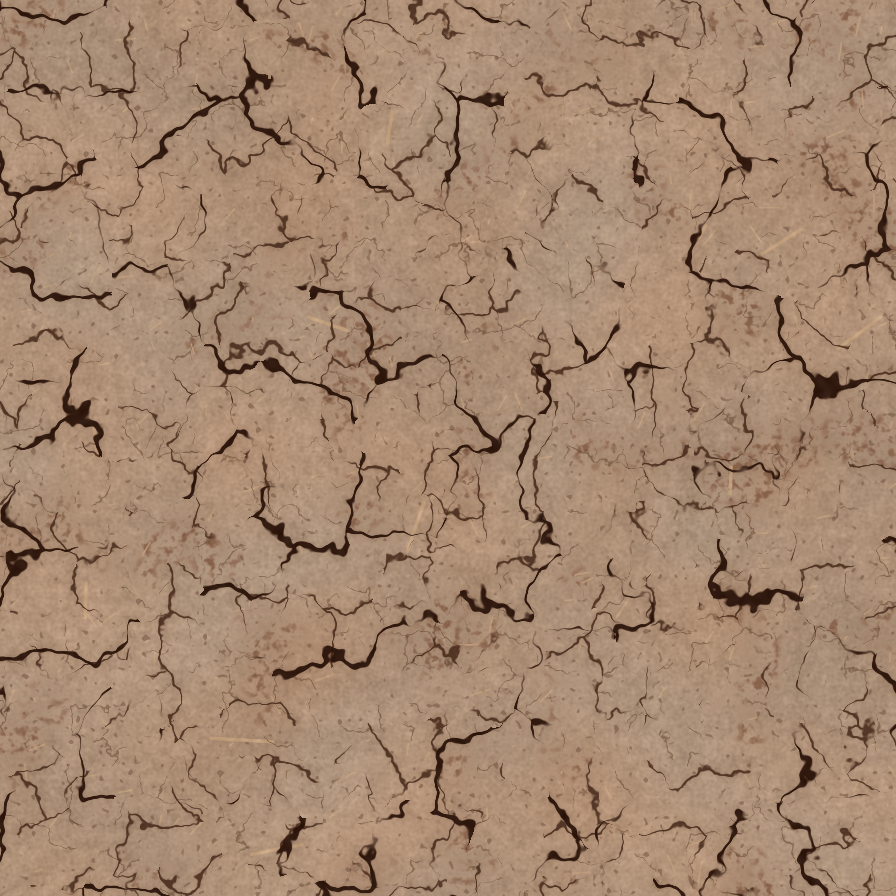
Write a three.js fragment shader that draws this texture.

```glsl
varying vec2 vUv;

vec2 hash2(vec2 p) {
  vec3 q = fract(p.xyx * vec3(0.1031, 0.1030, 0.0973));
  q += dot(q, q.yzx + 33.33);
  return fract((q.xx + q.yz) * q.zy);
}

float gradientAt(vec2 cell, vec2 offset) {
  return dot(hash2(cell + 71.0) * 2.0 - 1.0, offset);
}

float gradientNoise(vec2 p) {
  vec2 i = floor(p), f = fract(p);
  vec2 u = f * f * f * (f * (f * 6.0 - 15.0) + 10.0);
  vec2 e = vec2(1.0, 0.0);
  float low = mix(gradientAt(i, f), gradientAt(i + e, f - e), u.x);
  float high = mix(gradientAt(i + e.yx, f - e.yx), gradientAt(i + 1.0, f - 1.0), u.x);
  return 1.4 * mix(low, high, u.y);
}

vec2 noisePair(vec2 p) {
  return vec2(gradientNoise(p), gradientNoise(p + vec2(37.2, 91.7)));
}

// Voronoi borders that open, taper and vanish: x = crack, y = soft halo
vec2 cracks(vec2 uv, float cells, float halfWidth, float share) {
  vec2 p = uv * cells;
  p += 0.35 * noisePair(p * 1.3) + 0.13 * noisePair(p * 3.7) + 0.05 * noisePair(p * 9.0);
  vec2 home = floor(p), nearest = vec2(0.0), nearestId = home;
  float best = 9.0;
  for (int y = -1; y <= 1; y++) {
    for (int x = -1; x <= 1; x++) {
      vec2 id = home + vec2(x, y);
      vec2 toSeed = id + 0.1 + 0.8 * hash2(id + cells) - p;
      float d = dot(toSeed, toSeed);
      if (d < best) {
        best = d;
        nearest = toSeed;
        nearestId = id;
      }
    }
  }

  float taper = 0.75 * gradientNoise(uv * cells * 0.9 + 13.0)
              + 0.25 * gradientNoise(uv * cells * 4.0);
  vec2 result = vec2(0.0);
  for (int y = -2; y <= 2; y++) {
    for (int x = -2; x <= 2; x++) {
      vec2 id = nearestId + vec2(x, y);
      vec2 toSeed = id + 0.1 + 0.8 * hash2(id + cells) - p;
      vec2 across = toSeed - nearest;
      if (dot(across, across) > 0.0001) {
        float d = dot(0.5 * (nearest + toSeed), normalize(across)) / cells;
        float edgeChance = hash2(id + nearestId + 5.0).x;
        float open = smoothstep(0.0, 0.6, edgeChance + taper - 1.0 + share);
        float w = halfWidth * open;
        float ink = min(1.0, open * 2.5) * (1.0 - smoothstep(w - 0.0008, w + 0.0012, d));
        result = max(result, vec2(ink, open * exp(-max(d, 0.0) * 220.0)));
      }
    }
  }
  return result;
}

// Scattered slivers of dry straw
float straw(vec2 uv, float cells, float halfLength, float halfWidth, float share) {
  vec2 home = floor(uv * cells);
  float mask = 0.0;
  for (int y = -1; y <= 1; y++) {
    for (int x = -1; x <= 1; x++) {
      vec2 id = home + vec2(x, y);
      vec2 look = hash2(id + 17.0 + cells);
      float angle = 6.2832 * hash2(id + 43.0).x;
      vec2 along = vec2(cos(angle), sin(angle));
      vec2 q = uv - (id + hash2(id + 29.0)) / cells;
      q = vec2(dot(q, along), dot(q, vec2(-along.y, along.x)));
      q.x -= clamp(q.x, -halfLength * look.y, halfLength * look.y);
      float sliver = 1.0 - smoothstep(halfWidth - 0.0006, halfWidth + 0.001, length(q));
      mask = max(mask, sliver * step(look.x, share));
    }
  }
  return mask;
}

void main() {
  vec2 uv = vUv;

  // Dusty soil with clods and grain
  float grain = gradientNoise(uv * 230.0);
  float clods = gradientNoise(uv * 95.0);
  float lumps = gradientNoise(uv * 32.0);
  float tone = 0.64 + 0.2 * gradientNoise(uv * 5.0) + 0.24 * lumps + 0.27 * clods + 0.3 * grain;
  vec3 color = mix(vec3(0.58, 0.47, 0.38), vec3(0.75, 0.63, 0.53), tone);
  color += vec3(0.022, -0.004, -0.018) * gradientNoise(uv * 7.0 + 50.0);

  // Rusty crumbs and dark specks
  float crumbs = smoothstep(0.15, 0.5, gradientNoise(uv * 9.0 + 8.0) + 0.35 * lumps);
  color = mix(color, vec3(0.53, 0.38, 0.29), crumbs * smoothstep(-0.2, 0.6, clods + 0.5 * grain));
  float specks = smoothstep(0.42, 0.65, gradientNoise(uv * 120.0 + 3.0));
  color = mix(color, vec3(0.47, 0.35, 0.27), 0.6 * specks);

  // Straw
  float flecks = straw(uv, 26.0, 0.011, 0.0007, 0.35);
  float stalks = straw(uv, 7.0, 0.035, 0.0017, 0.25);
  color = mix(color, vec3(0.80, 0.66, 0.51) + 0.08 * clods, max(0.6 * flecks, 0.75 * stalks));

  // Wide cracks, branches and hairlines
  vec2 wide = cracks(uv, 10.0, 0.0031, 0.55);
  vec2 branch = cracks(uv + 3.1, 17.0, 0.0016, 0.5);
  vec2 hair = cracks(uv + 7.3, 29.0, 0.0006, 0.4);
  float halo = max(wide.y, 0.6 * branch.y);
  color = mix(color, vec3(0.47, 0.34, 0.25), 0.45 * halo);
  color = mix(color, vec3(0.38, 0.26, 0.18), 0.6 * hair.x);
  color = mix(color, vec3(0.27, 0.16, 0.10), 0.85 * branch.x);
  color = mix(color, vec3(0.17, 0.08, 0.04) + 0.04 * clods, 0.96 * wide.x);

  gl_FragColor = vec4(color, 1.0);
}
```
